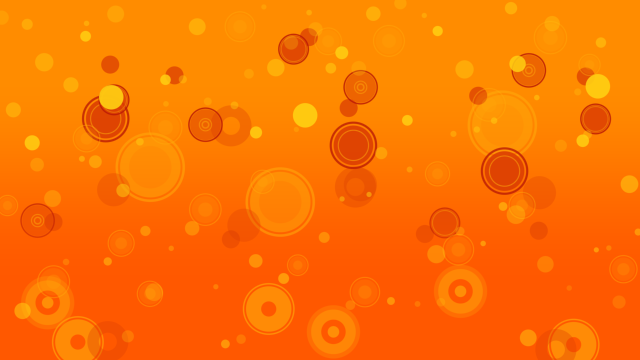
Give the GLSL for this background, as a Shadertoy shader.

```glsl
vec2 hash22(vec2 p) {
    vec3 q = fract(vec3(p.xyx) * vec3(0.1031, 0.1030, 0.0973));
    q += dot(q, q.yzx + 33.33);
    return fract((q.xx + q.yz) * q.zy);
}

float disc(float d, float radius) {
    float soft = 0.75 / iResolution.y;
    return 1.0 - smoothstep(-soft, soft, d - radius);
}

float ring(float d, float radius, float width) {
    return disc(abs(d - radius), 0.5 * width);
}

// Distance to the i-th of n centres, spread evenly across the width inside a height band
float scatter(vec2 p, int i, float n, float seed, float low, float high) {
    float k = float(i);
    vec2 h = hash22(vec2(k + 1.0, seed * 7.0));
    float x = (k + 0.15 + 0.7 * h.x) / n * iResolution.x / iResolution.y;
    float y = mix(low, high, fract(0.4 * h.y + k * 0.618 + seed * 0.37));
    return length(p - vec2(x, y));
}

void blend(inout vec3 base, vec3 tint, float alpha) {
    base = mix(base, tint, clamp(alpha, 0.0, 1.0));
}

void mainImage(out vec4 fragColor, in vec2 fragCoord) {
    vec2 p = fragCoord / iResolution.y;
    float d;

    vec3 gold = vec3(1.0, 0.67, 0.04);
    vec3 lemon = vec3(1.0, 0.81, 0.07);
    vec3 rust = vec3(0.86, 0.24, 0.01);
    vec3 crimson = vec3(0.73, 0.10, 0.02);
    float darkness = mix(0.45, 1.0, smoothstep(0.2, 0.6, p.y));

    // Vertical gradient
    vec3 col = vec3(1.0, mix(0.345, 0.55, smoothstep(0.2, 0.8, p.y)), 0.0);

    // Large golden discs with a separate rim
    for (int i = 0; i < 3; i++) {
        d = scatter(p, i, 3.0, 1.0, 0.42, 0.70);
        blend(col, gold, 0.50 * disc(d, 0.084) - 0.15 * disc(d, 0.059));
        blend(col, gold, 0.55 * ring(d, 0.093, 0.007));
    }

    // Lower golden discs with a dark core, and wide donuts
    for (int i = 0; i < 3; i++) {
        d = scatter(p, i, 3.0, 2.0, 0.04, 0.27);
        blend(col, gold, 0.62 * (disc(d, 0.063) - disc(d, 0.021)));
        blend(col, gold, 0.65 * ring(d, 0.070, 0.004));

        d = scatter(p, i, 3.0, 3.0, 0.05, 0.28);
        blend(col, gold, 0.25 * (disc(d, 0.074) - disc(d, 0.034)));
        blend(col, gold, 0.40 * (disc(d, 0.062) - disc(d, 0.034)));
        blend(col, gold, 0.65 * disc(d, 0.016));
    }

    // Translucent dark discs and donuts
    for (int i = 0; i < 4; i++) {
        d = scatter(p, i, 4.0, 4.0, 0.30, 0.56);
        blend(col, rust, 0.32 * disc(d, 0.046));

        d = scatter(p, i, 4.0, 5.0, 0.0, 1.05);
        blend(col, rust, 0.35 * (disc(d, 0.057) - disc(d, 0.025)));
    }

    // Plain dark dots
    for (int i = 0; i < 10; i++) {
        d = scatter(p, i, 10.0, 6.0, 0.22, 0.92);
        blend(col, rust, 0.75 * darkness * disc(d, 0.025));
    }

    // Dark badges with a bright inner line and a thick rim
    for (int i = 0; i < 3; i++) {
        d = scatter(p, i, 3.0, 7.0, 0.46, 0.80);
        blend(col, rust, 0.90 * disc(d, 0.055));
        blend(col, crimson, 0.80 * ring(d, 0.063, 0.006));
        blend(col, gold, 0.55 * ring(d, 0.042, 0.003));
    }

    // Medium dark discs: solid ones alternate with target marks
    for (int i = 0; i < 8; i++) {
        d = scatter(p, i, 8.0, 8.0, 0.34, 0.98);
        float solid = float(i % 2);
        float radius = mix(0.046, 0.041, solid);
        blend(col, rust, mix(0.50, 0.85, solid) * darkness * disc(d, radius * 0.93));
        blend(col, crimson, 0.85 * darkness * ring(d, radius, 0.004));
        float target = ring(d, 0.017, 0.003) + ring(d, 0.009, 0.004);
        blend(col, gold, 0.50 * target * (1.0 - solid));
        blend(col, gold, 0.40 * ring(d, radius * 0.84, 0.003) * solid);
    }

    // Faint outlined circles
    for (int i = 0; i < 20; i++) {
        d = scatter(p, i, 20.0, 9.0, 0.03, 1.0);
        float radius = mix(0.028, 0.046, hash22(vec2(float(i), 31.0)).x);
        blend(col, gold, 0.16 * disc(d, radius * 0.86));
        blend(col, gold, 0.45 * ring(d, radius, 0.003));
        blend(col, gold, 0.22 * disc(d, radius * 0.45));
    }

    // Small translucent dots
    for (int i = 0; i < 76; i++) {
        d = scatter(p, i, 76.0, 10.0, 0.0, 1.0);
        vec2 h = hash22(vec2(float(i), 57.0));
        float radius = mix(0.007, 0.026, h.x * h.x);
        blend(col, lemon, mix(0.2, 0.55, h.y) * disc(d, radius));
    }

    // Bright yellow dots in the upper half
    for (int i = 0; i < 9; i++) {
        d = scatter(p, i, 9.0, 11.0, 0.55, 1.0);
        float radius = mix(0.014, 0.024, hash22(vec2(float(i), 83.0)).x);
        blend(col, lemon, 0.85 * disc(d, radius));
    }
    for (int i = 0; i < 3; i++) {
        d = scatter(p, i, 3.0, 12.0, 0.62, 0.80);
        blend(col, lemon, 0.92 * disc(d, 0.034));
    }

    fragColor = vec4(col, 1.0);
}
```
